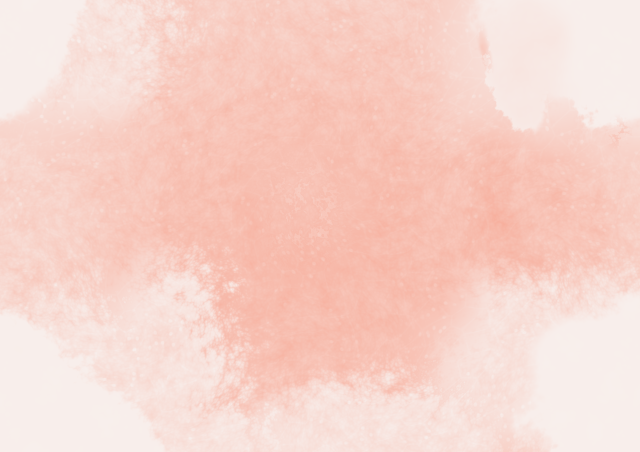
A Shadertoy shader for this background:

```glsl
// A coral watercolour wash fading into pale paper at the four corners.
// Elliptical dabs lay out the tones; layered sines bend their outlines,
// and octaves of cellular noise give the ragged edges, mottling and flecks.

vec2 hash2(vec2 p) {
    return fract(sin(vec2(dot(p, vec2(127.1, 311.7)), dot(p, vec2(269.5, 183.3)))) * 4375.85);
}

// Distances to the nearest and second nearest cell points
vec2 cells(vec2 p) {
    vec2 id = floor(p), f = fract(p), near = vec2(9.0);
    for (int y = -1; y <= 1; y++)
    for (int x = -1; x <= 1; x++) {
        vec2 o = vec2(x, y);
        float d = length(o + hash2(id + o) - f);
        near = d < near.x ? vec2(d, near.x) : vec2(near.x, min(near.y, d));
    }
    return near;
}

// Layered sines that bend the plane
vec2 bend(vec2 p) {
    float amp = 0.012, freq = 11.0;
    for (int i = 0; i < 4; i++) {
        p += amp * sin(p.yx * freq + vec2(1.7, 4.1) * float(i + 1));
        p = mat2(0.8, 0.6, -0.6, 0.8) * p;
        amp *= 0.5;
        freq *= 1.9;
    }
    return p;
}

// Octaves of cellular noise, centred near zero; keep sets how slowly they fade
float mottle(vec2 p, float keep) {
    float sum = 0.0, amp = 0.5;
    for (int i = 0; i < 4; i++) {
        sum += amp * (cells(p).x - 0.45);
        p = mat2(1.6, 1.2, -1.2, 1.6) * p + 7.3;
        amp *= keep;
    }
    return sum;
}

// Soft-edged ellipse: centre in xy, radii in zw
float dab(vec2 p, vec4 e, float soft) {
    return 1.0 - smoothstep(1.0 - soft, 1.0 + soft, length((p - e.xy) / e.zw));
}

void mainImage(out vec4 fragColor, in vec2 fragCoord) {
    vec2 uv = fragCoord / iResolution.xy;
    vec2 p = fragCoord / iResolution.y;
    vec2 bent = bend(p);
    float rough = mottle(bent * 8.0, 0.72);
    float grain = mottle(bent * 19.0 + 31.0, 0.85);
    vec2 sway = 0.010 * vec2(sin(p.y * 23.0 + 2.0 * sin(p.x * 17.0)),
                             sin(p.x * 21.0 + 2.0 * sin(p.y * 19.0)));
    vec2 q = uv + sway;

    // Pigment, strongest around the middle
    vec2 r = (uv - vec2(0.5, 0.45)) / vec2(0.36, 0.45);
    float pigment = 0.43 + 0.42 * exp(-dot(r, r) * 0.9);
    pigment += 0.12 * dab(q, vec4(0.775, 0.55, 0.03, 0.12), 0.6);
    pigment += 0.12 * dab(q, vec4(0.85, 0.50, 0.11, 0.17), 0.7);
    pigment -= 0.16 * dab(q, vec4(0.72, 0.80, 0.05, 0.11), 0.6);
    pigment -= 0.08 * dab(q, vec4(0.03, 0.53, 0.14, 0.20), 0.7);

    // Thinned washes between the pigment and the paper
    vec4 washes[9] = vec4[9](
        vec4(0.10, 0.89, 0.155, 0.17), vec4(0.86, 0.92, 0.14, 0.20),
        vec4(0.99, 0.84, 0.13, 0.16), vec4(0.25, 0.22, 0.10, 0.19),
        vec4(0.08, 0.12, 0.21, 0.23), vec4(0.30, 0.00, 0.15, 0.13),
        vec4(0.82, 0.20, 0.14, 0.18), vec4(0.60, 0.02, 0.25, 0.13),
        vec4(0.94, 0.18, 0.16, 0.20));
    float thin = 0.0;
    for (int i = 0; i < 9; i++)
        thin = max(thin, dab(q + 0.06 * rough + 0.09 * grain, washes[i], 0.38));
    pigment = mix(pigment, 0.23, thin);

    // Mottling, pale veins and flecks
    vec2 vein = cells(bent * vec2(17.0, 23.0));
    vec2 fleck = cells(bent * 40.0 + 5.0);
    pigment += 0.18 * rough + 0.26 * grain;
    pigment -= 0.04 * (1.0 - smoothstep(0.0, 0.12, vein.y - vein.x));
    pigment -= 0.15 * (1.0 - smoothstep(0.08, 0.24, fleck.x)) * smoothstep(-0.1, 0.2, rough);
    float worn = dab(q, vec4(0.48, 0.535, 0.07, 0.12), 0.7);
    pigment -= worn * (0.04 + 0.24 * smoothstep(-0.05, 0.2, grain));

    // Bare paper with crisper, torn outlines
    vec4 papers[8] = vec4[8](
        vec4(0.00, 1.00, 0.12, 0.26), vec4(0.81, 0.83, 0.055, 0.12),
        vec4(1.00, 1.00, 0.25, 0.25), vec4(0.95, 0.84, 0.08, 0.13),
        vec4(0.00, 0.10, 0.13, 0.21), vec4(0.10, 0.00, 0.15, 0.16),
        vec4(1.00, 0.13, 0.18, 0.20), vec4(0.98, 0.00, 0.12, 0.20));
    float bare = 0.0;
    for (int i = 0; i < 8; i++)
        bare = max(bare, dab(q + 0.05 * rough + 0.015 * grain, papers[i], 0.09));
    float tint = 0.10 * dab(q, vec4(0.82, 0.85, 0.07, 0.15), 0.4);
    pigment = mix(pigment, 0.01 + tint + (0.02 + 0.6 * tint) * rough, bare);

    // Small strokes of pooled pigment along the upper right edge
    float pooled = dab(q, vec4(0.762, 0.89, 0.010, 0.05), 0.6)
                 + dab(q, vec4(0.975, 0.70, 0.018, 0.03), 0.6);
    pigment += 0.28 * pooled * smoothstep(-0.12, 0.12, grain);

    vec3 paper = vec3(0.972, 0.937, 0.925), coral = vec3(0.970, 0.685, 0.615);
    fragColor = vec4(mix(paper, coral, clamp(pigment, 0.0, 1.0)), 1.0);
}
```
